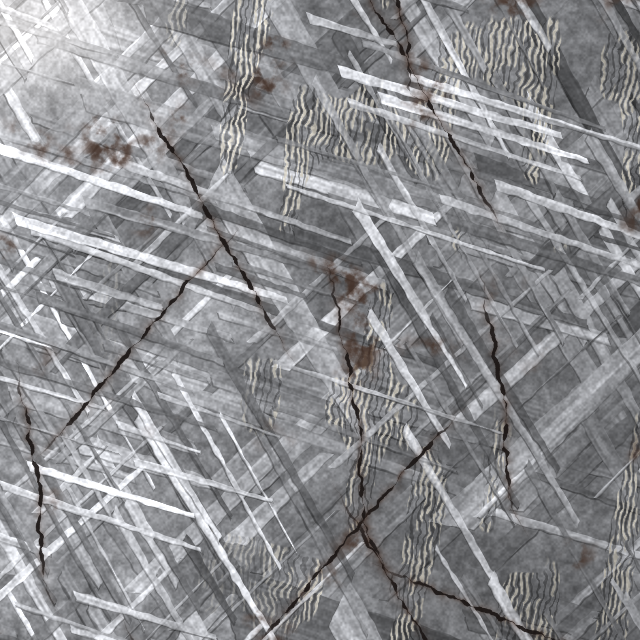
This texture is drawn by a three.js fragment shader. Its source:

```glsl
// Etched iron meteorite: crossing metal lamellae, pale flakes, rusty cracks
#define ANGLES vec3(-18.0, 44.0, -60.0)  // crystal directions in degrees
#define BROAD_CELL vec2(0.85, 0.19)      // length and spacing of the widest bands
#define CELL_SHRINK vec2(0.74, 0.53)     // size ratio from one level to the next
#define DENSITY 0.95
#define SOFT 0.0011                      // edge softness
#define STREAK 0.30                      // brushed contrast inside a lamella
#define GRAIN 0.30
#define STEEL vec3(0.99, 1.0, 1.025)
#define CREAM vec3(0.76, 0.74, 0.69)
#define RUST vec3(0.25, 0.17, 0.13)
#define CRACK vec3(0.10, 0.08, 0.075)

varying vec2 vUv;

float hash(vec2 p) {
  vec3 q = fract(p.xyx * vec3(0.1031, 0.1030, 0.0973));
  q += dot(q, q.yzx + 33.33);
  return fract((q.x + q.y) * q.z);
}

float noise(vec2 p) {
  vec2 i = floor(p), f = fract(p);
  f = f * f * (3.0 - 2.0 * f);
  return mix(mix(hash(i), hash(i + vec2(1, 0)), f.x),
             mix(hash(i + vec2(0, 1)), hash(i + vec2(1, 1)), f.x), f.y);
}

float fbm(vec2 p) {
  float sum = 0.0, amp = 0.53;
  for (int i = 0; i < 4; i++) {
    sum += amp * noise(p);
    p = mat2(1.6, 1.2, -1.2, 1.6) * p + 7.3;
    amp *= 0.5;
  }
  return sum;
}

// Coordinates along (x) and across (y) a direction
vec2 align(vec2 p, float degrees) {
  float a = radians(degrees), c = cos(a), s = sin(a);
  return vec2(c * p.x + s * p.y, c * p.y - s * p.x);
}

// One level of scattered parallel bars; finer levels are brighter and clustered
void lamellae(inout vec3 col, vec2 p, float angle, float level, float seed) {
  vec2 cell = BROAD_CELL * pow(CELL_SHRINK, vec2(level));
  vec2 q = align(p, angle);
  float streak = noise(q * vec2(14.0, 260.0) + seed) + 0.6 * noise(q * vec2(6.0, 90.0) + seed) - 0.8;
  float rough = (noise(q * vec2(70.0, 160.0) + seed) - 0.5) * 0.003;
  for (int j = -1; j <= 1; j++) {
    float row = floor(q.y / cell.y) + float(j);
    float shift = hash(vec2(row, seed));
    for (int i = -1; i <= 1; i++) {
      vec2 id = vec2(floor(q.x / cell.x + shift) + float(i), row);
      vec2 key = id + seed * 3.7;
      vec2 centre = (id + vec2(hash(key + 11.0) - shift, hash(key + 23.0))) * cell;
      float cluster = smoothstep(0.12 + 0.09 * level, 0.85, noise(centre * 4.0 + seed));
      if (hash(key) > DENSITY * cluster) continue;
      vec2 d = q - centre;
      d.y += d.x * (hash(key + 37.0) - 0.5) * 0.07;
      float halfLength = cell.x * mix(0.2, 0.72, hash(key + 41.0));
      float halfWidth = cell.y * mix(0.06, 0.27, hash(key + 53.0));
      halfWidth *= 1.0 - 0.3 * clamp(d.x / halfLength, -1.0, 1.0);
      float bar = max(abs(d.y) - halfWidth, abs(d.x + d.y * 0.7) - halfLength) + rough;
      float tone = 0.34 - 0.02 * level + hash(key + 67.0) * (0.27 + 0.11 * level);
      tone *= 1.0 + STREAK * streak;
      float cover = mix(0.6, 0.95, hash(key + 79.0));
      col = mix(col, tone * STEEL, cover * (1.0 - smoothstep(-SOFT, SOFT, bar)));
      // Dark groove along the lower edge, broken in places
      float groove = 1.0 - smoothstep(0.0003, 0.0024, abs(bar));
      col *= 1.0 - 0.38 * groove * step(d.y, 0.0) * noise(q * vec2(25.0, 9.0));
    }
  }
}

// Fine upright pale ridges in narrow patches, mostly on the right
void flakes(inout vec3 col, vec2 p) {
  vec2 q = align(p, -7.0);
  float patchMask = smoothstep(0.66, 0.70, noise(q * vec2(19.0, 7.0) + 4.0) + 0.06 * noise(q * 90.0));
  patchMask *= smoothstep(0.3, 0.65, p.x + 0.3 * noise(p * 5.0));
  float x = q.x * 105.0 + 1.5 * noise(q * vec2(25.0, 40.0)) + 0.5 * noise(q * 130.0);
  float ridge = abs(fract(x) - 0.5);
  float dashes = smoothstep(0.38, 0.5, noise(q * vec2(105.0, 38.0)));
  col *= 1.0 - 0.3 * patchMask * smoothstep(0.28, 0.42, ridge);
  col = mix(col, CREAM, 0.8 * patchMask * dashes * (1.0 - smoothstep(0.13, 0.27, ridge)));
}

// Thin broken fissures with a rusty rim
void cracks(inout vec3 col, vec2 p, float angle, float wander, float seed) {
  vec2 cell = vec2(0.65, 0.36), q = align(p, angle);
  vec2 offset = seed * vec2(0.37, 0.61);
  q.y += (fbm(vec2(q.x * 16.0, seed)) - 0.5) * wander + (fbm(vec2(q.x * 75.0, seed)) - 0.5) * 0.009;
  vec2 id = floor(q / cell + offset);
  vec2 d = q - (id + 0.5 - offset) * cell;
  d.y += (hash(id + seed) - 0.5) * 0.2;
  float present = step(hash(id + seed + 9.0), 0.55);
  float ends = 1.0 - smoothstep(0.17, 0.31, abs(d.x) + 0.1 * hash(id + 5.0));
  float width = 0.0036 * ends * smoothstep(0.2, 0.85, noise(q * vec2(85.0, 60.0) + seed));
  float rim = exp(-abs(d.y) * 190.0) * ends * present * noise(q * 110.0 + seed);
  col = mix(col, RUST, 0.75 * rim);
  col = mix(col, CRACK, 0.9 * present * ends * (1.0 - smoothstep(width - SOFT, width + SOFT, abs(d.y))));
}

void main() {
  vec2 p = vUv;
  // Mottled ground between the bars
  vec3 col = STEEL * (0.25 + 0.22 * fbm(p * 14.0) + 0.18 * fbm(p * 75.0));
  for (int i = 0; i < 4; i++) {
    // Medium bars cover part of the finer ones
    float level = i == 1 ? 2.0 : (i == 2 ? 1.0 : float(i));
    if (i == 3) flakes(col, p);
    for (int k = 0; k < 3; k++) {
      float angle = k == 0 ? ANGLES.y : (k == 1 ? ANGLES.z : ANGLES.x);
      lamellae(col, p, angle, level, float(i * 3 + k) * 5.3 + 2.0);
    }
  }
  // Surface grain and soft tarnish
  col *= 1.0 + GRAIN * (0.6 * noise(p * 300.0) + 0.6 * noise(p * 140.0) - 0.6);
  col *= 0.9 + 0.32 * fbm(p * 9.0 + 3.0);
  // Sheen from the upper left, shade towards the lower right
  vec2 glare = (p - vec2(0.04, 0.97)) * vec2(1.0, 1.4);
  col *= mix(1.24, 0.94, smoothstep(0.0, 0.95, p.x + 0.12 * (0.5 - p.y)));
  col += vec3(0.29, 0.28, 0.27) * exp(-dot(glare, glare) * 30.0);
  col *= 1.0 - 0.3 * smoothstep(0.75, 1.3, length(p - vec2(0.25, 0.75)));
  // Rust stains and cracks
  float stain = smoothstep(0.62, 0.8, fbm(p * 9.0 + 21.0)) * smoothstep(0.35, 0.75, fbm(p * 60.0));
  col = mix(col, RUST, 0.8 * stain);
  cracks(col, p, ANGLES.x - 5.0, 0.006, 1.0);
  cracks(col, p, ANGLES.y + 5.0, 0.006, 2.0);
  cracks(col, p, ANGLES.z, 0.008, 3.0);
  cracks(col, p, -80.0, 0.05, 5.0);
  gl_FragColor = vec4(clamp(col, 0.0, 1.0), 1.0);
}
```
